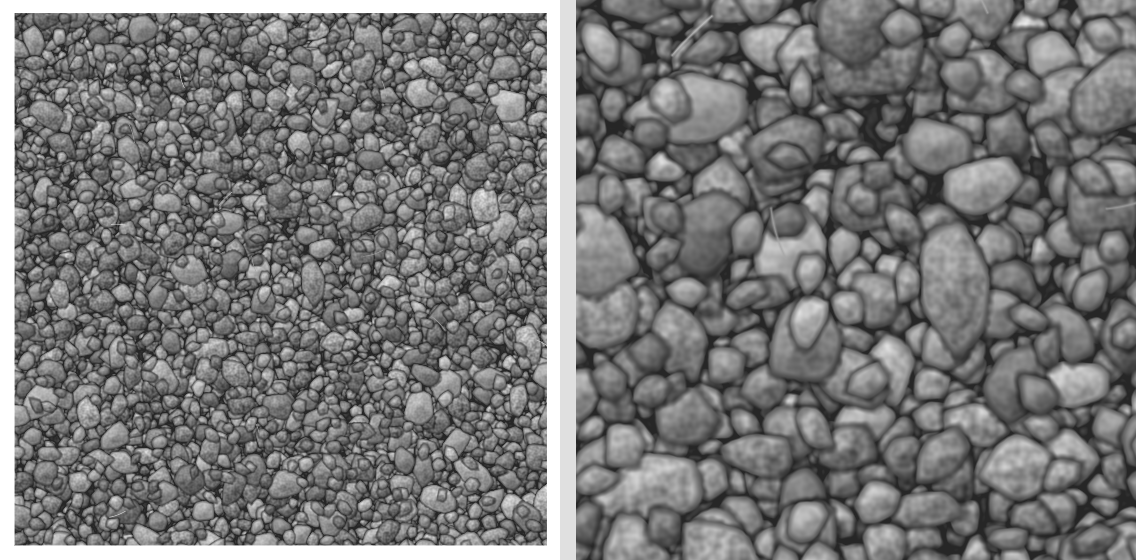
Left, the full canvas; right, a detail of the centre.
Reproduce this texture procedurally as a WebGL 2 fragment shader.

```glsl
#version 300 es
precision highp float;
// A bed of grey crushed stone inside a plain white border.
// Layers of jittered, rounded polygons are painted from small to large; each
// stone shades its rim, shadows what lies below, and shares a gradient-noise grain.

#define FRAME_CENTER 0.5013
#define FRAME_HALF 0.4753
#define SMALLEST_CELL 0.017
#define CELL_GROWTH 1.32
#define STONE_TONE 0.535
#define TONE_SPREAD 0.21
#define GAP_TONE 0.2
#define GRAIN 0.13
#define SHADOW_REACH 0.0045
#define LIGHT_STRENGTH 0.11
#define FIBRE_CELL 0.11
#define FIBRE_SHARE 0.25

uniform vec2 u_resolution;
out vec4 fragColor;

const float TAU = 6.28319;
const int FACETS = 7;
const int LAYERS = 6;
const uint MUL = 1664525u;
const uint INC = 1013904223u;

vec2 hash2(vec2 cell) {
    uvec2 v = uvec2(ivec2(floor(cell)) + 8192) * MUL + INC;
    v.x += v.y * MUL;
    v.y += v.x * MUL;
    v ^= v >> 16u;
    v.x += v.y * MUL;
    v.y += v.x * MUL;
    v ^= v >> 16u;
    return vec2(v & 0xffffu) / 65536.0;
}

mat2 rotation(float angle) {
    float c = cos(angle), s = sin(angle);
    return mat2(c, s, -s, c);
}

float cornerSlope(vec2 cell, vec2 f, vec2 corner) {
    float angle = TAU * hash2(cell + corner).x;
    return dot(vec2(cos(angle), sin(angle)), f - corner);
}

float gradientNoise(vec2 p) {
    vec2 cell = floor(p), f = fract(p);
    vec2 u = f * f * f * (f * (f * 6.0 - 15.0) + 10.0);
    float low = mix(cornerSlope(cell, f, vec2(0, 0)), cornerSlope(cell, f, vec2(1, 0)), u.x);
    float high = mix(cornerSlope(cell, f, vec2(0, 1)), cornerSlope(cell, f, vec2(1, 1)), u.x);
    return mix(low, high, u.y);
}

// Paints one stone, centred on p = 0, over the tone below it.
float paintStone(float tone, vec2 p, vec2 id, float cellSize, vec2 light, float grain, float soft) {
    if (dot(p, p) > 1.3 * cellSize * cellSize) return tone;
    vec2 form = hash2(id + 531.0), look = hash2(id + 1277.0);
    float radius = cellSize * mix(0.42, 0.62, form.x);
    float stretch = sqrt(mix(1.0, 1.65, form.y));
    mat2 turn = rotation(TAU * look.x);
    vec2 q = turn * p / radius * vec2(1.0 / stretch, stretch);

    // Soft maximum over the facets; their weights also give the slope.
    float sum = 0.0;
    vec2 slope = vec2(0.0);
    for (int k = 0; k < FACETS; k++) {
        vec2 h = hash2(vec2(id.x * 8.0 + float(k), id.y + 2311.0));
        float angle = TAU * (float(k) + 0.7 * h.x) / float(FACETS);
        vec2 dir = vec2(cos(angle), sin(angle));
        float weight = exp(11.0 * (dot(q, dir) / mix(0.78, 1.08, h.y) - 1.0));
        sum += weight;
        slope += weight * dir;
    }
    float edge = radius * (log(sum) / 11.0 + 0.05 * grain);
    slope = (slope / sum) * turn;

    float rim = mix(0.66, 1.0, smoothstep(0.0, 0.0045, -edge));
    float albedo = STONE_TONE + TONE_SPREAD * (look.y - 0.5) + 0.1 * pow(form.x, 6.0);
    float roughness = mix(0.5, 1.5, fract(look.y * 7.0 + form.y));
    float lit = albedo + LIGHT_STRENGTH * dot(slope, light) + GRAIN * roughness * grain;
    float shadow = mix(0.55, 1.0, smoothstep(0.0, SHADOW_REACH, edge));
    float cover = 1.0 - smoothstep(-soft, soft, edge);
    return mix(max(tone * shadow, 0.15), lit * rim, cover);
}

// Thin, slightly bent pale strands scattered on top.
float paintFibres(float tone, vec2 p, float soft) {
    vec2 home = floor(p / FIBRE_CELL);
    for (int n = 0; n < 9; n++) {
        vec2 id = home + vec2(n % 3 - 1, n / 3 - 1);
        vec2 h = hash2(id + 3001.0), g = hash2(id + 3907.0);
        if (h.x > FIBRE_SHARE) continue;
        vec2 q = rotation(TAU * h.y) * (p - (id + g) * FIBRE_CELL);
        q.y += 14.0 * (g.x - 0.5) * q.x * q.x;
        float span = mix(0.006, 0.018, g.y);
        float d = length(vec2(max(abs(q.x) - span, 0.0), q.y)) - 0.0006;
        tone = mix(tone, mix(0.62, 0.88, g.x), 0.85 * (1.0 - smoothstep(-soft, soft, d)));
    }
    return tone;
}

void main() {
    vec2 p = gl_FragCoord.xy / u_resolution;
    float pixel = 1.0 / min(u_resolution.x, u_resolution.y);
    float soft = max(0.001, 0.6 * pixel);
    float grain = gradientNoise(p * 105.0) + 0.9 * gradientNoise(p * 215.0 + 40.0);
    float tone = GAP_TONE + 0.08 * grain;

    // Growing stones, then a last sparse layer of small ones.
    for (int i = 0; i < LAYERS; i++) {
        bool last = i == LAYERS - 1;
        float level = float(i);
        float size = SMALLEST_CELL * pow(CELL_GROWTH, last ? 0.8 : level);
        float share = last ? 0.25 : 1.0 - 0.18 * level;
        mat2 grid = rotation(0.4 + 0.9 * level);
        vec2 local = grid * p, light = grid * vec2(-0.4, 0.9);
        vec2 home = floor(local / size);
        for (int n = 0; n < 9; n++) {
            vec2 cell = home + vec2(n % 3 - 1, n / 3 - 1);
            vec2 id = cell + 173.0 * level;
            if (hash2(id + 89.0).x > share) continue;
            vec2 center = (cell + 0.5 + 0.64 * (hash2(id) - 0.5)) * size;
            tone = paintStone(tone, local - center, id, size, light, grain, soft);
        }
    }
    tone = paintFibres(tone, p, soft);

    // White border around the bed.
    vec2 away = abs(p - FRAME_CENTER) - FRAME_HALF;
    float border = smoothstep(-0.6 * pixel, 0.6 * pixel, max(away.x, away.y));
    fragColor = vec4(vec3(mix(clamp(tone, 0.0, 1.0), 1.0, border)), 1.0);
}
```
